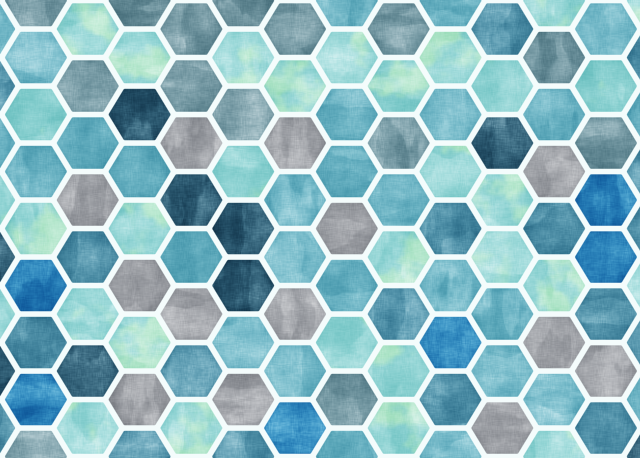
Reproduce this pattern procedurally as a WebGL 2 fragment shader.

```glsl
#version 300 es
precision highp float;
// Flat-topped hexagon tiles in watercolour blues, aquas and greys, parted by white lines.
// Each tile takes a pigment from a scrambled lattice value; layered value noise
// varies its density with clouds, brush streaks, overlapping washes and a dark rim.

#define ROWS 8.035        // tiles per canvas height
#define SQUEEZE 0.9526    // horizontal scale that makes the tiles regular
#define ORIGIN vec2(0.6006, 0.0255)
#define HALF_GAP 0.049    // half the white line, in tile heights
#define CORNER 0.035      // corner radius, in tile heights
#define CLOUD 0.85        // strength of soft blotches
#define STREAK 0.34       // strength of brush streaks
#define OVERLAP 0.26      // strength of hard-edged second washes
#define RIM 0.20          // pigment pooled along the edges
#define GRAIN 0.16        // paper texture

uniform vec2 u_resolution;
out vec4 fragColor;

const vec3 LINE  = vec3(0.955, 0.99, 0.99);
const vec3 BLUE  = vec3(0.16, 0.50, 0.72);
const vec3 GREY  = vec3(0.64, 0.65, 0.67);
const vec3 DARK  = vec3(0.19, 0.37, 0.46);
const vec3 SLATE = vec3(0.46, 0.60, 0.64);
const vec3 TEAL  = vec3(0.33, 0.58, 0.67);
const vec3 AQUA  = vec3(0.45, 0.72, 0.78);
const vec3 MINT  = vec3(0.59, 0.84, 0.84);
const vec3 LIME  = vec3(0.76, 0.93, 0.80);

float hash(vec2 p) {
    vec3 h = fract(p.xyx * 0.1031);
    h += dot(h, h.yzx + 33.33);
    return fract((h.x + h.y) * h.z);
}

float noise(vec2 p) {
    vec2 i = floor(p), f = fract(p);
    f = f * f * (3.0 - 2.0 * f);
    return mix(mix(hash(i), hash(i + vec2(1, 0)), f.x),
               mix(hash(i + vec2(0, 1)), hash(i + vec2(1, 1)), f.x), f.y);
}

float fbm(vec2 p) {
    float sum = 0.0, amp = 0.5;
    for (int i = 0; i < 4; i++) {
        sum += amp * noise(p);
        p = mat2(1.6, 1.2, -1.2, 1.6) * p + 5.3;
        amp *= 0.5;
    }
    return sum / 0.9375;
}

// Signed distance to a flat-topped hexagon with inner radius r
float hexagon(vec2 p, float r) {
    const vec3 k = vec3(-0.866025, 0.5, 0.57735);
    p = abs(p);
    p -= 2.0 * min(dot(k.xy, p), 0.0) * k.xy;
    p -= vec2(clamp(p.x, -k.z * r, k.z * r), r);
    return length(p) * sign(p.y);
}

// Centre of the nearest tile: two interleaved rectangular lattices
vec2 tileCentre(vec2 q, vec2 period) {
    vec2 a = round(q / period) * period;
    vec2 b = (floor(q / period) + 0.5) * period;
    return distance(q, a) < distance(q, b) ? a : b;
}

// Pigment for a tile; pale mint is commoner towards the left
vec3 pigment(float pick, float across) {
    if (pick < 0.07) return BLUE;
    if (pick < 0.15) return GREY;
    if (pick < 0.25) return DARK;
    if (pick < 0.37) return SLATE;
    if (pick < 0.52) return TEAL;
    return pick < mix(0.65, 0.86, across) ? AQUA : MINT;
}

void main() {
    // Tile grid
    vec2 q = gl_FragCoord.xy / u_resolution.y * ROWS * vec2(SQUEEZE, 1.0) - ORIGIN;
    float pixel = ROWS / u_resolution.y;
    vec2 period = vec2(sqrt(3.0), 1.0);
    vec2 centre = tileCentre(q, period);
    vec2 id = round(centre / period * 2.0) + 50.0;
    float d = hexagon(q - centre, 0.5 - HALF_GAP - CORNER) - CORNER;

    // Pigment choice: lattice steps keep equal neighbours apart
    float pick = fract(dot(id, vec2(0.0721, 0.309)) + 0.45 * hash(id));
    float across = clamp((id.x - 50.0) / 11.0, 0.0, 1.0);
    vec3 base = pigment(pick, across);

    // Washes, shifted per tile so that no two are alike
    vec2 w = q - centre + 20.0 + 60.0 * vec2(hash(id + 7.3), hash(id + 19.7));
    bool upright = hash(id + 31.1) < 0.6;
    vec2 brush = upright ? vec2(7.0, 1.1) : vec2(1.1, 7.0);
    float cloud = fbm(w * 2.4) - 0.5;
    float streak = fbm(w * brush) - 0.5;
    float overlap = smoothstep(0.50, 0.56, fbm(w * (0.6 + 0.2 * brush) + 11.0)) - 0.45;
    float weave = noise(q * vec2(62.0, 14.0) + 900.0) + noise(q * vec2(14.0, 62.0) + 700.0) - 1.0;
    float density = 1.0 + CLOUD * cloud + STREAK * streak + OVERLAP * overlap
                  + GRAIN * weave + RIM * exp(min(d, 0.0) * 22.0)
                  + 0.24 * (hash(id + 43.9) - 0.5);

    // Yellow-green blooms in the pale tiles
    float bloom = smoothstep(0.50, 0.72, fbm(w * 1.7 + 37.0)) * smoothstep(0.52, 0.59, base.r);
    bloom *= step(0.8, base.g);
    vec3 paint = pow(mix(base, LIME, 0.75 * bloom), vec3(max(density, 0.4)));

    // White lines
    fragColor = vec4(mix(paint, LINE, smoothstep(-0.75 * pixel, 0.75 * pixel, d)), 1.0);
}
```
